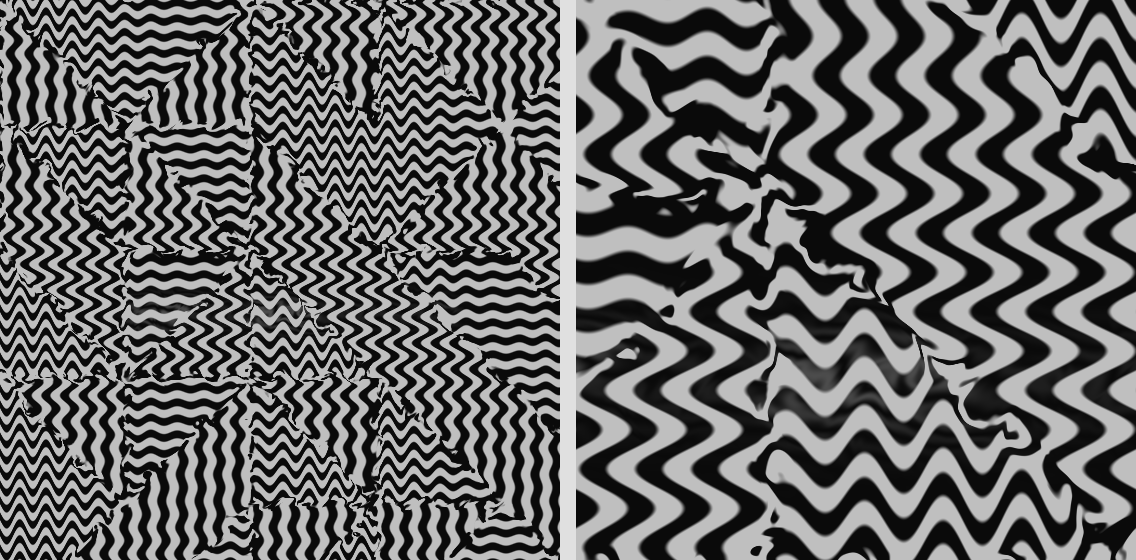
Left, the full canvas; right, a detail of the centre.
Reproduce this pattern procedurally as a WebGL 2 fragment shader.

```glsl
#version 300 es
precision highp float;

uniform vec2 u_resolution;
out vec4 fragColor;

#define TILES 4.45           // tiles across the canvas
#define ROWS 35.0            // horizontal stripes
#define COLUMNS 30.0         // vertical stripes
#define RIPPLES 21.3         // waves along each stripe
#define RIPPLE_MIN 0.0028
#define RIPPLE_MAX 0.0160
#define SEAM 0.045           // seam half width, in tiles
#define FRAY 0.0075          // raggedness of the seams
#define SWIRL 0.014          // stripe distortion inside the seams
#define SOFTNESS 0.36
#define INK vec3(0.04)
#define PAPER vec3(0.75)

const float TAU = 6.2831853;

float hash(vec2 c) {
    return fract(sin(dot(c, vec2(127.1, 311.7))) * 43758.5);
}

// Layered sines, each bent by the ones before
vec2 turbulence(vec2 p, float frequency) {
    vec2 bent = p;
    float amplitude = 1.0;
    for (int i = 0; i < 4; i++) {
        float k = float(i);
        bent += amplitude / frequency
              * sin(bent.yx * frequency + vec2(1.7, 4.1) * (k + 1.0));
        frequency *= 1.7;
        amplitude *= 0.95;
    }
    return (bent - p) * 45.0;
}

// 0 where stripes run across, 1 where they run upright
float uprightMask(vec2 p) {
    vec2 grid = (p - vec2(0.0, 1.0)) * TILES;
    vec2 home = floor(grid);
    float mask = 0.0;
    for (int y = -1; y <= 1; y++) {
        for (int x = -1; x <= 1; x++) {
            vec2 tile = home + vec2(x, y);
            vec2 q = grid - tile - 0.5;
            vec2 cover = smoothstep(-SEAM, SEAM, 0.5 - abs(q));
            float slant = hash(tile) < 0.5 ? -1.0 : 1.0;
            float side = hash(tile + 17.0) < 0.5 ? -1.0 : 1.0;
            float diagonal = side * (q.y + slant * q.x) * 0.7071;
            mask += cover.x * cover.y * smoothstep(-SEAM, SEAM, diagonal);
        }
    }
    return mask;
}

// Rippled stripes; the ripple height swells and fades along them
float stripes(float along, float across, float count, float crest, float swell) {
    float height = mix(RIPPLE_MIN, RIPPLE_MAX,
                       0.5 + 0.5 * cos(TAU * (along - crest) / swell));
    return sin(TAU * count * (across + height * sin(TAU * RIPPLES * along)));
}

void main() {
    vec2 p = gl_FragCoord.xy / min(u_resolution.x, u_resolution.y);
    vec2 flow = turbulence(p, 75.0);

    // Ragged seams between the two directions
    float upright = uprightMask(p + FRAY * flow);
    float seam = 4.0 * upright * (1.0 - upright);
    vec2 q = p + SWIRL * seam * flow.yx;

    // Blend both stripe fields, keeping the contrast in the seams
    float across = stripes(q.x, q.y, ROWS, 0.05, 0.57);
    float up = stripes(q.y, q.x, COLUMNS, 0.453, 0.66);
    float wave = mix(across, up, upright)
               / length(vec2(upright, 1.0 - upright));
    float edge = max(SOFTNESS, 0.4 * fwidth(wave));
    float light = smoothstep(-edge, edge, wave + 0.04);

    // Faded, streaky ink along one level band
    float band = exp(-pow((p.y - 0.44) / 0.03, 2.0))
               * smoothstep(0.18, 0.28, p.x) * smoothstep(0.85, 0.75, p.x);
    float streak = 0.5 + 0.5 * sin(420.0 * p.y + 90.0 * p.x + 4.0 * flow.x);
    vec3 ink = INK + 0.26 * band * streak * (1.0 - 0.7 * upright);

    fragColor = vec4(mix(ink, PAPER, light), 1.0);
}
```
